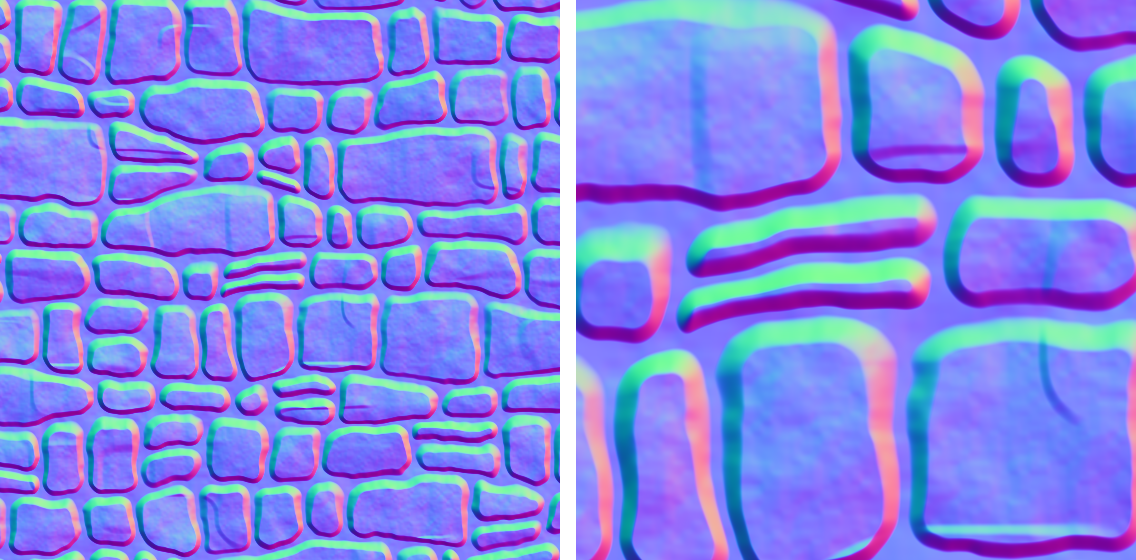
Left, the full canvas; right, a detail of the centre.
Reproduce this texture map procedurally as a Shadertoy shader.

```glsl
// Tangent-space normal map of a rough dry-stone wall.
// Wavy courses are cut into random blocks, each block gets a bevelled, chipped
// height profile, and the slope of that height is encoded as a colour.

const float COURSES = 9.0;
const float BLOCKS = 4.5;

float hash(vec2 p) {
    vec3 q = fract(vec3(p.xyx) * 0.1031);
    q += dot(q, q.yzx + 33.33);
    return fract((q.x + q.y) * q.z);
}

// Value noise in -0.5..0.5 with smooth second derivatives
float noise(vec2 p) {
    vec2 i = floor(p), f = fract(p);
    f = f * f * f * (f * (f * 6.0 - 15.0) + 10.0);
    float low = mix(hash(i), hash(i + vec2(1, 0)), f.x);
    float high = mix(hash(i + vec2(0, 1)), hash(i + vec2(1, 1)), f.x);
    return mix(low, high, f.y) - 0.5;
}

vec2 warp(vec2 p) {
    return vec2(noise(p), noise(p + 37.7));
}

// Height of the wavy joint below a course
float bedJoint(float course, float x) {
    float jitter = hash(vec2(course, 7.0)) - 0.5 + noise(vec2(x * 5.0, course * 17.0));
    return (course + 0.45 * jitter) / COURSES;
}

// Position of the upright joint left of a block
float sideJoint(float block, float course) {
    return (block + 0.6 * (hash(vec2(block, course * 3.1 + 5.0)) - 0.5)) / BLOCKS;
}

// Grain, ledges and streaks on the stone faces
float stoneRelief(vec2 p) {
    float relief = 0.015 * noise(p * 12.0 + 3.0) + 0.0045 * noise(p * 37.0);
    relief += 0.0012 * noise(p * 85.0) + 0.0005 * noise(p * 170.0);
    relief += 0.0018 * noise(p * vec2(55.0, 7.0));
    float chipped = smoothstep(0.0, 0.2, noise(p * 7.0 + 61.0));
    float ledge = smoothstep(-0.05, 0.05, noise(p * vec2(9.0, 13.0) + 19.0));
    return relief + 0.005 * chipped * ledge;
}

float wallHeight(vec2 p) {
    vec2 q = p + 0.024 * warp(p * 7.0) + 0.010 * warp(p * 24.0) + 0.002 * warp(p * 75.0);

    // Find the course, then the block inside it
    float course = floor(q.y * COURSES);
    course += step(bedJoint(course + 1.0, q.x), q.y) - step(q.y, bedJoint(course, q.x));
    vec2 lo, hi;
    lo.y = bedJoint(course, q.x);
    hi.y = bedJoint(course + 1.0, q.x);

    q.x += hash(vec2(course, 29.0));
    float block = floor(q.x * BLOCKS);
    block += step(sideJoint(block + 1.0, course), q.x) - step(q.x, sideJoint(block, course));
    lo.x = sideJoint(block, course);
    hi.x = sideJoint(block + 1.0, course);
    vec2 id = vec2(block, course);

    // Split most blocks side by side, a few of them into stacked stones
    if (hash(id + 11.0) < 0.75) {
        float cut = mix(lo.x, hi.x, 0.33 + 0.34 * hash(id + 23.0));
        if (q.x < cut) hi.x = cut;
        else { lo.x = cut; id.x += 50.0; }
    }
    if (hash(id + 41.0) < 0.2) {
        float slant = 0.3 * (hash(id + 47.0) - 0.5) * (q.x - lo.x);
        float cut = mix(lo.y, hi.y, 0.4 + 0.2 * hash(id + 53.0)) + slant;
        if (q.y < cut) hi.y = cut;
        else { lo.y = cut; id.y += 70.0; }
    }

    // Rounded outline: inward distance from the joints
    vec2 size = hi - lo;
    vec2 edge = min(q - lo, hi - q);
    float radius = min(0.03, 0.5 * min(size.x, size.y));
    float inside = radius - length(max(radius - edge, 0.0));

    // Steep underside, softer upper edge
    vec2 local = 2.0 * (q - lo) / size - 1.0;
    float bevel = mix(0.008, 0.017, smoothstep(-0.9, 0.9, local.y));
    float face = smoothstep(0.0, 1.0, (inside - 0.003) / bevel);

    // Domed, tilted face above rough mortar
    vec2 tilt = 0.3 * (vec2(hash(id + 67.0), hash(id + 71.0)) - 0.5);
    float stone = 0.036 * mix(0.7, 1.15, hash(id + 83.0));
    stone += dot(tilt, local * size * 0.5) - 0.006 * dot(local * local, vec2(0.4, 1.0));
    stone += stoneRelief(p);
    float mortar = 0.007 * noise(p * 22.0 + 9.0) + 0.001 * noise(p * 90.0);
    return mix(mortar, stone, face);
}

void mainImage(out vec4 fragColor, in vec2 fragCoord) {
    vec2 p = fragCoord / iResolution.y + 3.0;

    // Central differences, wide enough to smooth the edges
    vec2 e = vec2(0.0012, 0.0);
    vec2 slope = vec2(wallHeight(p + e.xy) - wallHeight(p - e.xy),
                      wallHeight(p + e.yx) - wallHeight(p - e.yx)) / (2.0 * e.x);

    vec3 normal = normalize(vec3(-slope * vec2(0.75, 1.0), 1.0));
    fragColor = vec4(0.5 + 0.5 * normal, 1.0);
}
```
